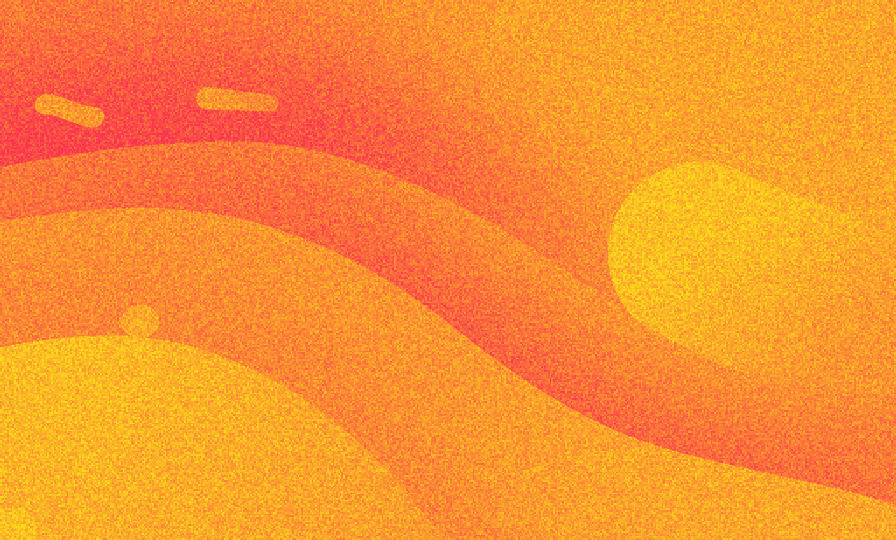
Write a WebGL 2 fragment shader that draws this background.

```glsl
#version 300 es
precision highp float;

uniform vec2 u_resolution;
out vec4 outColor;

#define ASPECT 1.6623
#define GRAIN_ROWS 308.0
#define GRAIN_TONE 0.29
#define RED vec3(0.98, 0.20, 0.31)
#define YELLOW vec3(0.98, 0.85, 0.10)
#define SKY_DIP 0.40
#define PILL_TONE 0.61

float hash(vec2 cell, uint seed) {
    uvec2 q = uvec2(cell) * uvec2(1597u, 3571u);
    uint n = (q.x ^ (q.y + seed * 7919u)) * 48271u;
    n = (n ^ (n >> 15u)) * 69621u;
    n = (n ^ (n >> 13u)) * 40693u;
    return float((n ^ (n >> 16u)) & 65535u) / 65535.0;
}

// Cubic span between two knots of (x, height, slope)
float span(float x, vec3 a, vec3 b) {
    float w = b.x - a.x;
    float t = (x - a.x) / w;
    float s = 1.0 - t;
    return s * s * ((1.0 + 2.0 * t) * a.y + t * w * a.z)
         + t * t * ((1.0 + 2.0 * s) * b.y - s * w * b.z);
}

float ridge(float x, vec3 a, vec3 b, vec3 c, vec3 d, vec3 e) {
    if (x < b.x) return span(x, a, b);
    if (x < c.x) return span(x, b, c);
    if (x < d.x) return span(x, c, d);
    return span(x, d, e);
}

// Capsule whose radius runs from ra to rb
float taper(vec2 p, vec2 a, vec2 b, float ra, float rb) {
    vec2 ab = b - a;
    float h = clamp(dot(p - a, ab) / dot(ab, ab), 0.0, 1.0);
    return length(p - a - ab * h) - mix(ra, rb, h);
}

float cover(float d) {
    float edge = 0.7 / u_resolution.y;
    return 1.0 - smoothstep(-edge, edge, d);
}

void main() {
    vec2 p = gl_FragCoord.xy / u_resolution * vec2(ASPECT, 1.0);
    float far = ridge(p.x, vec3(0.0, 0.69, 0.20), vec3(0.433, 0.738, 0.0),
        vec3(1.12, 0.45, -0.72), vec3(1.391, 0.307, -0.30), vec3(1.662, 0.268, -0.08));
    float middle = ridge(p.x, vec3(0.0, 0.589, 0.18), vec3(0.27, 0.615, 0.0),
        vec3(0.85, 0.388, -0.80), vec3(1.20, 0.181, -0.33), vec3(1.662, 0.065, -0.32));
    float near = ridge(p.x, vec3(0.0, 0.357, 0.18), vec3(0.20, 0.379, 0.0),
        vec3(0.69, 0.158, -0.95), vec3(0.833, 0.0, -0.90), vec3(1.70, -0.80, -0.90));

    // Sky, reddest just above the far ridge on the left
    float rise = p.y - far;
    float tone = mix(0.50, 0.69, smoothstep(0.0, 1.3, p.x));
    tone -= SKY_DIP * exp(-rise * rise / 0.05) * (1.0 - smoothstep(0.5, 1.65, p.x));

    // Sun, fading toward the lower right
    float sun = taper(p, vec2(1.299, 0.53), vec2(1.526, 0.372), 0.171, 0.24);
    float fade = smoothstep(0.05, 0.48, dot(p - vec2(1.2, 0.6), vec2(0.58, -0.81)));
    tone = mix(tone, mix(0.85, 0.59, fade), cover(sun));

    // Floating pills, the first slightly bent
    vec2 bent = p + vec2(0.0, 0.004 * sin((p.x - 0.129) * 45.0));
    float left = taper(bent, vec2(0.084, 0.804), vec2(0.174, 0.786), 0.019, 0.019);
    float right = taper(p, vec2(0.385, 0.818), vec2(0.502, 0.809), 0.021, 0.015);
    tone = mix(tone, PILL_TONE, cover(left));
    tone = mix(tone, PILL_TONE - 0.10 * smoothstep(0.38, 0.52, p.x), cover(right));

    // Far band, deepening toward its lower edge
    float depth = clamp((far - p.y) / (far - middle), 0.0, 1.0);
    float top = 0.43 + 0.17 * smoothstep(0.4, 1.1, p.x) - 0.05 * smoothstep(1.2, 1.6, p.x);
    float band = mix(top, 0.26 + 0.12 * abs(p.x - 0.85), depth);
    tone = mix(tone, band, cover(rise));

    // Middle band, shaded beside the near hill
    float slope = 0.58 + 0.11 * smoothstep(0.7, 1.3, p.x);
    slope -= 0.08 * (1.0 - smoothstep(0.0, 0.25, p.y - near));
    tone = mix(tone, slope, cover(p.y - middle));

    // Near hill with its two round stones
    float hill = 0.84 - 0.28 * length(p - vec2(0.1, 0.36));
    tone = mix(tone, hill, cover(p.y - near));
    float ball = length((p - vec2(0.26, 0.405)) * vec2(0.88, 1.0)) - 0.031;
    float corner = taper(p, vec2(0.0, 0.018), vec2(0.03, 0.018), 0.039, 0.039);
    tone = mix(tone, 0.72, cover(ball));
    tone = mix(tone, 0.85, cover(corner));

    // Fine grain shifts the tone between red and yellow
    vec2 cell = floor(p * GRAIN_ROWS);
    tone += GRAIN_TONE * (hash(cell, 1u) + hash(cell, 2u) - 1.0);
    outColor = vec4(mix(RED, YELLOW, clamp(tone, 0.0, 1.0)), 1.0);
}
```
